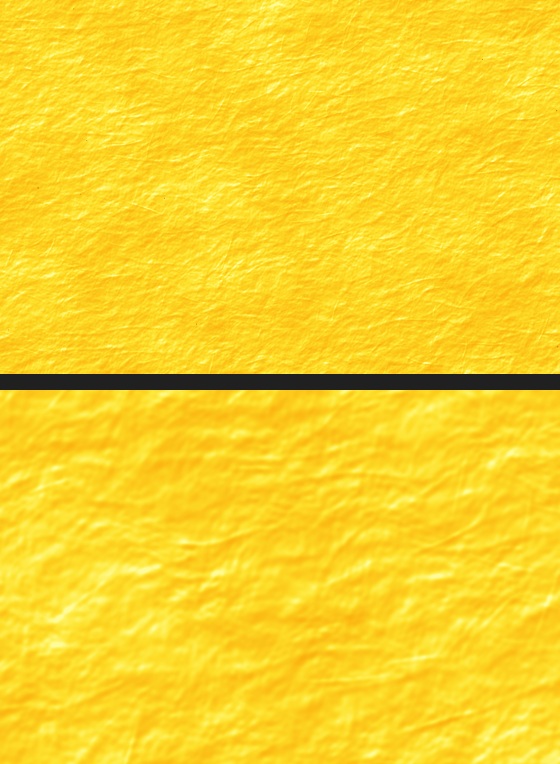
Top, the full canvas; bottom, a detail of the centre.
A WebGL 2 fragment shader for this texture:

```glsl
#version 300 es
precision highp float;

uniform vec2 u_resolution;
out vec4 fragColor;

// Integer hash giving two values in 0..1 per lattice cell
vec2 hash2(vec2 cell) {
  uvec2 v = uvec2(ivec2(cell)) * 1664525u + 1013904223u;
  v.x += v.y * 1664525u;
  v.y += v.x * 1664525u;
  v ^= v >> 16u;
  v.x += v.y * 1664525u;
  v.y += v.x * 1664525u;
  v ^= v >> 16u;
  return vec2(v & 0xffffu) / 65535.0;
}

mat2 rotation(float a) {
  return mat2(cos(a), -sin(a), sin(a), cos(a));
}

float cornerSlope(vec2 cell, vec2 f, vec2 corner) {
  return dot(hash2(cell + corner) * 2.0 - 1.0, f - corner);
}

// Gradient noise around zero
float noise(vec2 p) {
  vec2 cell = floor(p), f = p - cell;
  vec2 u = f * f * f * (f * (f * 6.0 - 15.0) + 10.0);
  float low = mix(cornerSlope(cell, f, vec2(0, 0)), cornerSlope(cell, f, vec2(1, 0)), u.x);
  float high = mix(cornerSlope(cell, f, vec2(0, 1)), cornerSlope(cell, f, vec2(1, 1)), u.x);
  return mix(low, high, u.y);
}

// Narrow continuous crest along the zero lines of the noise
float crease(vec2 p) {
  float n = noise(p);
  return exp(-130.0 * n * n);
}

// Paper relief: long creases, crossing folds, lumps and fine tooth
float relief(vec2 p) {
  p += 0.012 * vec2(noise(p * 10.0), noise(p * 12.0 + 31.0));
  float h = 0.0075 * crease(rotation(0.08) * p * vec2(5.0, 22.0) + 5.0);
  h += 0.0055 * crease(rotation(0.6) * p * vec2(9.0, 24.0) + 57.0);
  h += 0.0045 * crease(rotation(1.2) * p * vec2(7.0, 18.0) + 151.0);
  h += 0.022 * noise(rotation(0.15) * p * vec2(22.0, 30.0) + 83.0);
  h += 0.020 * noise(rotation(0.4) * p * vec2(40.0, 52.0) + 19.0);
  h += 0.011 * noise(rotation(0.1) * p * vec2(70.0, 92.0) + 67.0);
  h += 0.0066 * noise(rotation(0.7) * p * vec2(130.0, 150.0) + 41.0);
  return h;
}

// Thin bent fibres, lit above and shaded below, one per cell
float fibres(vec2 p, float density, float seed) {
  vec2 home = floor(p * density);
  float light = 0.0;
  for (int j = -1; j <= 1; j++) {
    for (int i = -1; i <= 1; i++) {
      vec2 cell = home + vec2(i, j);
      vec2 place = hash2(cell + seed);
      vec2 form = hash2(cell + seed + 211.0);
      vec2 kind = hash2(cell + seed + 467.0);
      vec2 q = rotation(mix(-0.35, 1.4, form.x)) * (p - (cell + place) / density);
      float reach = mix(0.25, 0.8, form.y) / density;
      float along = q.x / reach;
      float across = (q.y + (kind.y - 0.5) * 0.35 * reach * along * along) / 0.002;
      float shadow = across + 1.9;
      float taper = 1.0 - smoothstep(0.4, 1.0, abs(along));
      light += taper * kind.x * kind.x * kind.x
             * (exp(-across * across) - 0.5 * exp(-shadow * shadow));
    }
  }
  return light;
}

// Sparse tiny brown flecks
float flecks(vec2 p) {
  vec2 cell = floor(p * 11.0);
  vec2 centre = (cell + 0.1 + 0.8 * hash2(cell + 701.0)) / 11.0;
  vec2 pick = hash2(cell + 907.0);
  float radius = mix(0.001, 0.002, pick.y);
  float spot = 1.0 - smoothstep(radius - 0.001, radius + 0.0015, distance(p, centre));
  return spot * step(0.94, pick.x);
}

// Amber in the hollows, lemon on the lit edges
vec3 paperColour(float tone) {
  float t = clamp(tone, -4.0, 3.2);
  float lit = max(t, 0.0);
  t = t < 0.0 ? t / (1.0 - 0.12 * t) : t;
  return vec3(0.99 + 0.003 * t,
              0.843 + 0.05 * t - 0.002 * t * t,
              0.138 + 0.03 * t + 0.036 * lit * lit);
}

void main() {
  vec2 p = gl_FragCoord.xy / u_resolution.y;

  // Slope towards a light above and slightly left
  vec2 toLight = vec2(-0.45, 0.89) * 0.0016;
  float tone = 0.88 * (relief(p - toLight) - relief(p + toLight)) / 0.0032;

  // Broad drifts of lighter and deeper yellow
  tone += 1.5 * noise(p * vec2(2.2, 3.0) + 13.0);
  tone += 1.7 * noise(rotation(0.15) * p * vec2(5.5, 8.5) + 29.0);
  tone += 1.4 * noise(rotation(0.25) * p * vec2(12.0, 18.0) + 47.0);

  tone += 1.9 * fibres(p, 9.0, 17.0);
  tone += 1.6 * fibres(p, 15.0, 131.0);
  tone += 1.3 * fibres(p, 24.0, 313.0);

  vec3 colour = mix(paperColour(tone - 0.1), vec3(0.66, 0.42, 0.05), 0.6 * flecks(p));
  fragColor = vec4(clamp(colour, 0.0, 1.0), 1.0);
}
```
